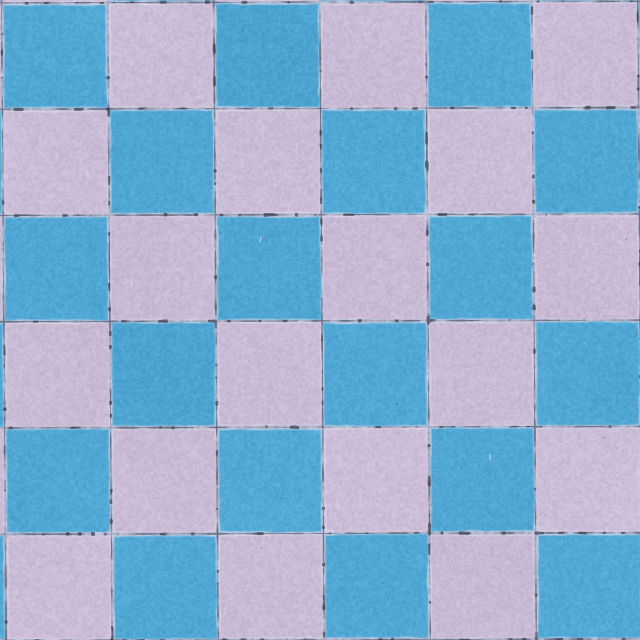
Write a Shadertoy shader that draws this texture.

```glsl
// Checkerboard of blue and lilac glazed tiles with thin, weathered grout joints.

const vec3 BLUE = vec3(0.315, 0.655, 0.830);
const vec3 LILAC = vec3(0.792, 0.737, 0.838);
const vec3 GROUT = vec3(0.735, 0.750, 0.835);
const vec3 CRACK = vec3(0.370, 0.400, 0.490);
const vec3 CHALK = vec3(0.880, 0.880, 0.940);

const vec2 REPEATS = vec2(6.035, 6.022);
const float JOINT = 0.013;   // half width of a joint, in tiles

float hash(vec2 p) {
    vec3 q = fract(vec3(p.xyx) * 0.1031);
    q += dot(q, q.yzx + 33.33);
    return fract((q.x + q.y) * q.z);
}

float noise(vec2 p) {
    vec2 i = floor(p), f = fract(p);
    f = f * f * (3.0 - 2.0 * f);
    return mix(mix(hash(i), hash(i + vec2(1, 0)), f.x),
               mix(hash(i + vec2(0, 1)), hash(i + vec2(1, 1)), f.x), f.y);
}

float roundBox(vec2 p, vec2 halfSize, float radius) {
    vec2 q = abs(p) - halfSize + radius;
    return length(max(q, 0.0)) + min(max(q.x, q.y), 0.0) - radius;
}

float segment(vec2 p, vec2 a, vec2 b) {
    vec2 d = b - a;
    return length(p - a - d * clamp(dot(p - a, d) / dot(d, d), 0.0, 1.0));
}

float cover(float d, float aa) {
    return 1.0 - smoothstep(-0.5 * aa, 0.5 * aa, d);
}

// Slightly skewed grid, counted in tiles from the top left
vec2 tileGrid(vec2 uv) {
    float down = 1.0 - uv.y;
    return vec2(uv.x - 0.0025 - 0.0070 * down,
                down - 0.0045 + 0.0025 * uv.x) * REPEATS;
}

// Pale mortar with a broken dark line along its middle
vec3 groutColor(vec2 grid, vec2 local, float aa) {
    vec3 color = GROUT + 0.16 * (noise(grid * 34.0) - 0.5);
    vec2 gap = abs(abs(local) - 0.5);
    float wander = 0.008 * (noise(grid * 9.0) - 0.5);
    float crack = cover(min(gap.x, gap.y) + wander - 0.006, aa);
    float broken = smoothstep(0.25, 0.65, noise(grid * 7.0 + 19.0));
    color = mix(color, CRACK, crack * mix(0.25, 0.85, broken));
    float pit = smoothstep(0.76, 0.88, noise(grid * 17.0 + 53.0));
    return mix(color, CRACK * 0.6, 0.7 * pit);
}

// Matte glaze: fine grain over faint, broad shade changes
vec3 glazeColor(vec2 id, vec2 uv) {
    vec3 color = mod(id.x + id.y, 2.0) < 0.5 ? BLUE : LILAC;
    float grain = 0.055 * (noise(uv * 330.0) - 0.5)
                + 0.035 * (noise(uv * 190.0 + 41.0) - 0.5);
    float shade = 0.018 * (noise(uv * 5.0 + 7.0) - 0.5)
                + 0.018 * (hash(id + 11.0) - 0.5);
    return color + grain + shade;
}

// Lit rim, with the top and left edges catching more light
vec3 addRim(vec3 color, vec2 local, float d, vec2 grid) {
    float rim = smoothstep(-0.022, -0.002, d);
    float lit = smoothstep(-0.2, 0.2, -local.x - local.y);
    float chalky = smoothstep(0.45, 0.80, noise(grid * 5.0 + 31.0));
    return mix(color, CHALK, rim * (0.12 + 0.16 * lit + 0.35 * chalky));
}

// An occasional pale scratch or dark fleck on a tile
vec3 addWear(vec3 color, vec2 id, vec2 local, float aa) {
    vec2 spot = vec2(hash(id + 61.0), hash(id + 73.0)) * 0.8 - 0.4;
    vec2 lean = vec2(0.03 * (hash(id + 83.0) - 0.5), 0.04);
    float scratch = cover(segment(local, spot, spot + lean) - 0.005, aa);
    float fleck = cover(length(local + spot.yx) - 0.007, aa);
    color = mix(color, CHALK, 0.8 * scratch * step(0.90, hash(id + 97.0)));
    return mix(color, color * 0.72, fleck * step(0.72, hash(id + 109.0)));
}

void mainImage(out vec4 fragColor, in vec2 fragCoord) {
    vec2 uv = fragCoord / iResolution.xy;
    vec2 grid = tileGrid(uv);
    vec2 id = floor(grid);
    vec2 local = grid - id - 0.5;
    float aa = 1.4 * REPEATS.y / iResolution.y;

    // Small setting errors and uneven tile edges
    vec2 shift = 0.010 * (vec2(hash(id + 3.0), hash(id + 5.0)) - 0.5);
    float wobble = 0.009 * (noise(grid * 13.0 + 23.0) - 0.5);
    float d = roundBox(local - shift, vec2(0.5 - JOINT), 0.014) + wobble;

    vec3 tile = addRim(glazeColor(id, uv), local, d, grid);
    tile = addWear(tile, id, local, aa);
    vec3 color = mix(groutColor(grid, local, aa), tile, cover(d, aa));
    fragColor = vec4(clamp(color, 0.0, 1.0), 1.0);
}
```
